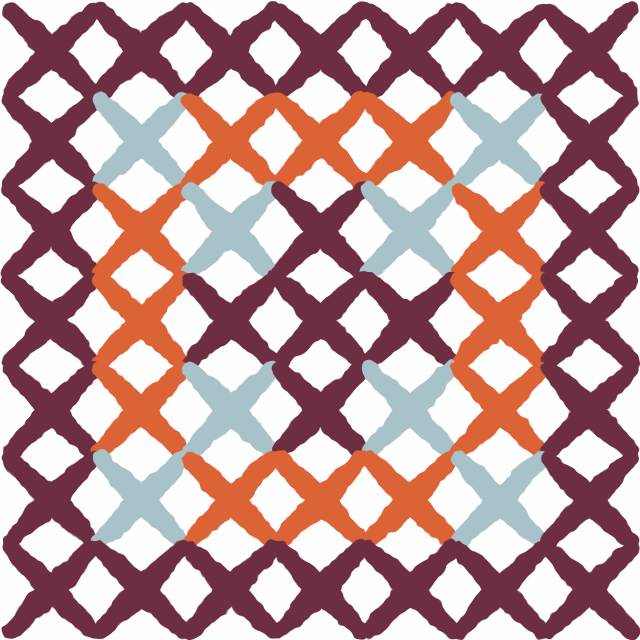
Give the GLSL for this pattern, as a Shadertoy shader.

```glsl
const vec3 PAPER = vec3(1.0, 0.995, 0.995);
const vec3 PLUM = vec3(0.43, 0.18, 0.26);
const vec3 ORANGE = vec3(0.86, 0.39, 0.21);
const vec3 BLUE = vec3(0.66, 0.76, 0.79);
const float PITCH = 0.1401;
const vec2 GRID_START = vec2(0.0105, 0.0085);

vec2 hash2(vec2 p) {
    p = vec2(dot(p, vec2(127.1, 311.7)), dot(p, vec2(269.5, 183.3)));
    return fract(sin(p) * 43758.5453) * 2.0 - 1.0;
}

float gradientNoise(vec2 p) {
    vec2 i = floor(p), f = fract(p);
    vec2 w = f * f * (3.0 - 2.0 * f);
    vec2 e = vec2(1.0, 0.0);
    float low = mix(dot(hash2(i), f), dot(hash2(i + e.xy), f - e.xy), w.x);
    float high = mix(dot(hash2(i + e.yx), f - e.yx), dot(hash2(i + e.xx), f - e.xx), w.x);
    return mix(low, high, w.y);
}

// Round-ended stroke along x, thick at the middle and thin at the tips
float strokeDistance(vec2 p, float halfLength, float middle, float tip) {
    float along = min(abs(p.x), halfLength);
    float radius = mix(middle, tip, along / halfLength);
    return length(vec2(abs(p.x) - along, p.y)) - radius;
}

// Two diagonal strokes with a rough, hand-cut edge
float crossDistance(vec2 p, vec2 cell) {
    vec2 diagonal = vec2(p.x + p.y, p.y - p.x) * 0.70711;
    vec2 vary = hash2(cell + 3.7) * 0.010;
    float rising = strokeDistance(diagonal, 0.65, 0.154 + vary.x, 0.091);
    float falling = strokeDistance(diagonal.yx, 0.65, 0.154 + vary.y, 0.091);
    vec2 grain = p + cell * 9.3;
    float rough = 0.045 * gradientNoise(grain * 5.0) + 0.028 * gradientNoise(grain * 13.0);
    return min(rising, falling) + rough;
}

// Nested square rings, with blue on the inner diagonals
vec3 inkColor(vec2 cell) {
    vec2 offset = abs(cell - 3.0);
    float ring = max(offset.x, offset.y);
    bool onDiagonal = abs(offset.x - offset.y) < 0.5;
    if (onDiagonal && ring > 0.5 && ring < 2.5) return BLUE;
    return abs(ring - 2.0) < 0.5 ? ORANGE : PLUM;
}

void mainImage(out vec4 fragColor, in vec2 fragCoord) {
    float size = min(iResolution.x, iResolution.y);
    vec2 uv = (fragCoord - 0.5 * iResolution.xy) / size + 0.5;
    vec2 grid = (uv - GRID_START) / PITCH;
    float soft = 0.8 / (size * PITCH);
    vec3 color = PAPER;

    // Neighbouring crosses overlap at their tips
    for (int row = 1; row >= -1; row--) {
        for (int column = -1; column <= 1; column++) {
            vec2 cell = floor(grid) + vec2(column, row);
            if (any(lessThan(cell, vec2(0.0))) || any(greaterThan(cell, vec2(6.0)))) continue;
            float d = crossDistance(grid - cell - 0.5, cell);
            color = mix(color, inkColor(cell), 1.0 - smoothstep(-soft, soft, d));
        }
    }
    fragColor = vec4(color, 1.0);
}
```
